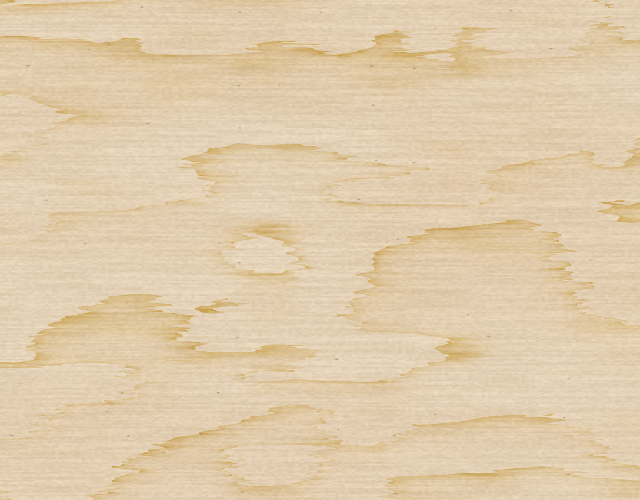
A Shadertoy shader for this texture:

```glsl
// Pale rotary-cut plywood: a warped height field is sliced into growth rings.
// Each ring darkens towards a crisp edge that is combed by thin horizontal
// fibres; fine streaks, pores and sparse flecks are laid over the whole sheet.

const vec3 PALE_WOOD  = vec3(0.896, 0.825, 0.722);
const vec3 WARM_WOOD  = vec3(0.886, 0.805, 0.692);
const vec3 AMBER_WOOD = vec3(0.805, 0.655, 0.350);
const vec3 FLECK_DARK = vec3(0.600, 0.500, 0.370);

const float RING_COUNT   = 4.6;              // rings over the canvas height
const float RING_SLOPE   = 0.12;             // rise of the rings to the right
const float LINE_FADE    = 0.045;            // dark line at the edge, in rings
const float TAIL_FADE    = 0.190;            // soft stain below it, in rings
const float WARP_AMOUNT  = 2.7;
const vec2  WARP_SCALE   = vec2(2.1, 4.6);
const float ISLAND_RISE  = 0.75;             // knolls that close into islands
const vec2  ISLAND_SCALE = vec2(5.5, 13.0);
const vec2  COMB_SCALE   = vec2(6.0, 125.0); // fibres that fray the ring edges
const float COMB_LENGTH  = 0.050;
const vec2  STREAK_SCALE = vec2(8.0, 310.0);
const vec2  PORE_SCALE   = vec2(150.0, 330.0);
const float STREAK_DEPTH = 0.050;
const float PORE_DEPTH   = 0.052;
const float FLECK_CELLS  = 26.0;
const float FLECK_SHARE  = 0.07;

float hash(vec2 cell) {
    uvec2 q = uvec2(ivec2(cell)) * uvec2(1597334673u, 3812015801u);
    uint n = (q.x ^ q.y) * 1597334673u;
    n = (n ^ (n >> 15)) * 2246822519u;
    n ^= n >> 13;
    return float(n >> 8) / 16777216.0;
}

float noise(vec2 p) {
    vec2 cell = floor(p), f = fract(p);
    f = f * f * f * (f * (f * 6.0 - 15.0) + 10.0);
    float low  = mix(hash(cell), hash(cell + vec2(1, 0)), f.x);
    float high = mix(hash(cell + vec2(0, 1)), hash(cell + vec2(1, 1)), f.x);
    return mix(low, high, f.y);
}

float fbm(vec2 p) {
    float sum = 0.0, weight = 0.55;
    for (int i = 0; i < 4; i++) {
        sum += weight * noise(p);
        p = mat2(1.9, 0.25, -0.25, 1.9) * p + 17.3;
        weight *= 0.44;
    }
    return sum;
}

// Height of the wood surface, counted in growth rings
float ringHeight(vec2 p) {
    float comb = noise(p * COMB_SCALE) + 0.9 * noise(p * COMB_SCALE * 2.3 + 31.0) - 0.95;
    p.x += COMB_LENGTH * comb;
    float height = RING_COUNT * (p.y - RING_SLOPE * p.x);
    height += WARP_AMOUNT * fbm(p * WARP_SCALE + 5.0);
    float knoll = smoothstep(0.5, 0.95, noise(p * ISLAND_SCALE + 23.0));
    return height + ISLAND_RISE * knoll + 0.035 * comb;
}

// Dark late wood: thin line and soft stain below each crisp ring edge
float lateWood(vec2 p) {
    float height = ringHeight(p);
    float below = 1.0 - fract(height);
    float edge = clamp(0.9 * fwidth(height), 0.004, 0.08);
    float profile = 0.52 * exp(-below / LINE_FADE) + 0.50 * exp(-below / TAIL_FADE);
    float strength = mix(0.55, 1.25, noise(p * vec2(3.0, 6.0) + 40.0));
    float fibre = mix(0.65, 1.3, noise(p * vec2(9.0, 260.0) + 70.0));
    return strength * fibre * profile * smoothstep(0.0, edge, below);
}

// Sparse short flecks lying along the grain
float flecks(vec2 p) {
    vec2 grid = p * FLECK_CELLS, cell = floor(grid);
    vec2 centre = 0.3 + 0.4 * vec2(hash(cell + 101.0), hash(cell + 211.0));
    vec2 offset = (fract(grid) - centre) * vec2(1.0, 2.2);
    float size = mix(0.04, 0.14, hash(cell + 307.0));
    float present = step(hash(cell + 401.0), FLECK_SHARE);
    return present * (1.0 - smoothstep(0.3 * size, size, length(offset)));
}

void mainImage(out vec4 fragColor, in vec2 fragCoord) {
    vec2 p = fragCoord / iResolution.y;

    // Base tone drifts softly along the sheet
    float drift = fbm(p * vec2(2.0, 7.0) + 90.0);
    vec3 color = mix(PALE_WOOD, WARM_WOOD, smoothstep(0.2, 0.75, drift));

    // Growth rings
    color = mix(color, AMBER_WOOD, clamp(lateWood(p), 0.0, 1.0));

    // Long thin fibres and short pores, slightly stronger in blue
    float streak = noise(p * STREAK_SCALE + 12.0) - 0.5;
    float pore = noise(p * PORE_SCALE + 53.0) - 0.5;
    float grain = STREAK_DEPTH * streak + PORE_DEPTH * pore;
    color += grain * vec3(0.85, 1.0, 1.2);

    // Flecks
    color = mix(color, FLECK_DARK, 0.55 * flecks(p));

    fragColor = vec4(clamp(color, 0.0, 1.0), 1.0);
}
```
